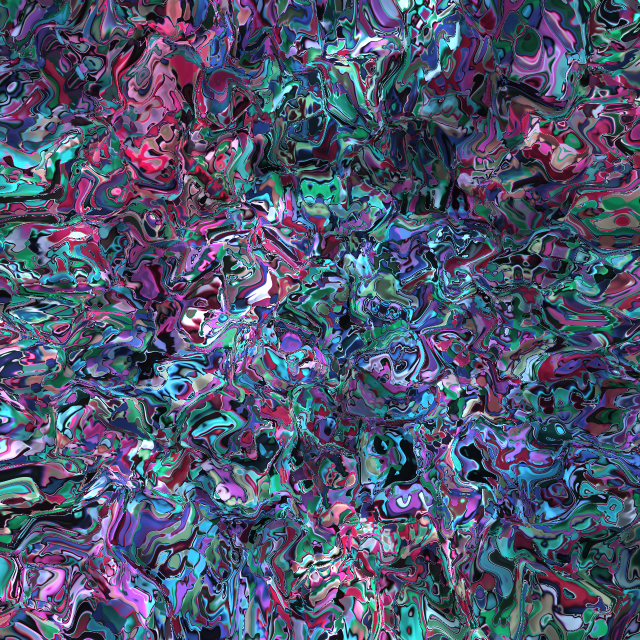
This texture is drawn by a WebGL 2 fragment shader. Its source:

```glsl
#version 300 es
precision highp float;

#define WARP_SCALE 20.0
#define WARP_AMOUNT 0.064
#define WARP_LEVELS 3
#define GRAIN_SCALE 72.0
#define REGION_SCALE 6.5
#define CELL_SHARPNESS 8.0
#define BANDS 2.2
#define HUE_SPREAD 1.0
#define EDGE_STRETCH 0.7
#define MEAN_COLOR vec3(0.325, 0.345, 0.455)
#define SAMPLES 2

uniform vec2 u_resolution;
out vec4 fragColor;

const float TAU = 6.2831853;

// Leaks each channel into the others: rows for red, green and blue
const mat3 CHANNEL_MIX = mat3(
    0.78, 0.06, 0.16,
    0.06, 0.68, 0.26,
    0.18, 0.32, 0.50);

vec3 hash3(vec2 p) {
    vec3 h = fract(p.xyx * vec3(0.1031, 0.1030, 0.0973));
    h += dot(h, h.yxz + 33.33);
    return fract((h.xxy + h.yzz) * h.zyx);
}

// Cellular noise: random values blended softly across cell borders
vec3 cellNoise(vec2 p) {
    vec2 base = floor(p);
    vec3 sum = vec3(0.0);
    float total = 0.0;
    for (int y = -1; y <= 1; y++) {
        for (int x = -1; x <= 1; x++) {
            vec2 cell = base + vec2(x, y);
            vec3 h = hash3(cell + 71.0);
            vec2 d = cell + h.xy - p;
            float weight = exp(-CELL_SHARPNESS * dot(d, d));
            sum += weight * fract(h.zxy * 5.7 + h.yzx * 3.1);
            total += weight;
        }
    }
    return sum / total;
}

vec3 marbledColor(vec2 uv) {
    // Grains grow wider toward the borders
    vec2 p = uv - 0.5;
    p -= EDGE_STRETCH * p * p * p;

    // Nested warps fold the plane into strands
    vec2 q = p;
    float scale = WARP_SCALE;
    float amount = WARP_AMOUNT;
    float patchLight = 0.0;
    for (int i = 0; i < WARP_LEVELS; i++) {
        vec3 n = cellNoise(q * scale + 13.0 * float(i + 1));
        q += amount * (n.xy - 0.5);
        patchLight += n.z / float(WARP_LEVELS);
        scale *= 2.4;
        amount *= 0.4;
    }

    // Regional tint, frayed by the warp
    vec3 region = cellNoise(mix(p, q, 1.5) * REGION_SCALE + 40.0);
    vec3 tint = mix(vec3(0.66), vec3(1.34), smoothstep(0.1, 0.9, region));

    // Contour bands, with the channels drifting apart
    vec3 grain = cellNoise(q * GRAIN_SCALE + 90.0);
    vec3 phase = BANDS * grain.x + HUE_SPREAD * (grain.yzx + 0.2 * region.zxy);
    vec3 wave = 0.5 - 0.5 * cos(TAU * phase);
    wave = 0.13 + 2.15 * pow(wave, vec3(1.7));

    // Bright and dim patches
    float light = mix(0.68, 1.32, smoothstep(0.25, 0.75, patchLight));
    vec3 color = MEAN_COLOR * ((tint * wave) * CHANNEL_MIX) * light;
    return clamp(color, 0.0, 1.0);
}

void main() {
    // Average subpixel samples to smooth the edges
    vec3 color = vec3(0.0);
    for (int y = 0; y < SAMPLES; y++) {
        for (int x = 0; x < SAMPLES; x++) {
            vec2 offset = (vec2(x, y) + 0.5) / float(SAMPLES) - 0.5;
            color += marbledColor((gl_FragCoord.xy + offset) / u_resolution);
        }
    }
    fragColor = vec4(color / float(SAMPLES * SAMPLES), 1.0);
}
```
